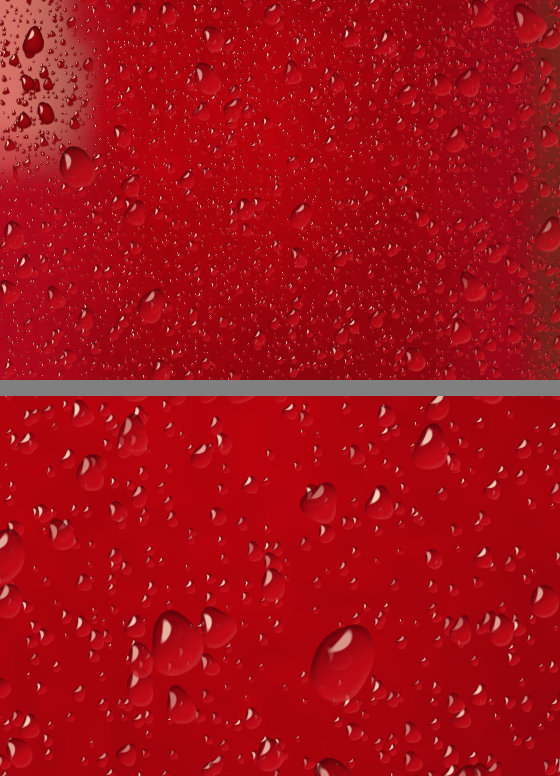
Top: the whole. Bottom: its middle third, enlarged.
A WebGL 2 fragment shader for this texture:

```glsl
#version 300 es
precision highp float;

uniform vec2 u_resolution;
out vec4 fragColor;

const vec3 DEEP_RED = vec3(0.53, 0.015, 0.05);
const vec3 WARM_RED = vec3(0.69, 0.01, 0.05);
const vec3 CRIMSON = vec3(0.64, 0.03, 0.12);
const vec3 BROWN = vec3(0.45, 0.15, 0.11);
const vec3 PALE_SKIN = vec3(0.80, 0.45, 0.40);
const vec3 DROP_SHADE = vec3(0.47, 0.01, 0.05);
const vec3 DROP_LIT = vec3(0.77, 0.05, 0.10);
const vec3 DROP_ON_GLARE = vec3(0.60, 0.02, 0.05);
const vec3 RIM_LIGHT = vec3(0.80, 0.30, 0.28);
const vec3 GLINT = vec3(0.97, 0.83, 0.75);

const int LAYERS = 5;
const float FINEST_CELL = 0.017;
const float CELL_GROWTH = 1.77;
const float DENSITY = 0.52;
const float JITTER = 0.7;
const vec2 RADIUS_RANGE = vec2(0.13, 0.33);
const vec2 LIGHT_DIR = vec2(-0.55, 0.83);

// Integer hash: three values in 0..1 per cell and salt
vec3 hash3(ivec2 cell, int salt) {
    uvec3 v = uvec3(cell.x + 64, cell.y + 64, salt);
    v = v * 1664525u + 1013904223u;
    v.x += v.y * v.z; v.y += v.z * v.x; v.z += v.x * v.y;
    v ^= v >> 16u;
    v.x += v.y * v.z; v.y += v.z * v.x; v.z += v.x * v.y;
    return vec3(v >> 8u) / 16777216.0;
}

float valueNoise(vec2 p) {
    ivec2 i = ivec2(floor(p));
    vec2 f = fract(p);
    f = f * f * (3.0 - 2.0 * f);
    float low = mix(hash3(i, 90).x, hash3(i + ivec2(1, 0), 90).x, f.x);
    float high = mix(hash3(i + ivec2(0, 1), 90).x, hash3(i + ivec2(1, 1), 90).x, f.x);
    return mix(low, high, f.y);
}

float glareMask(vec2 uv) {
    float ragged = 0.05 * (valueNoise(uv * 14.0) - 0.5);
    return smoothstep(0.20, 0.09, uv.x + ragged) * smoothstep(0.46, 0.70, uv.y + ragged);
}

// Curved skin: warm centre, crimson flanks, brown right edge, pale glare
vec3 skinColor(vec2 uv, vec2 p, float glare) {
    float centre = smoothstep(0.85, 0.05, length((uv - vec2(0.38, 0.66)) * vec2(1.25, 0.9)));
    vec3 color = mix(DEEP_RED, WARM_RED, centre);
    color = mix(color, CRIMSON, 0.6 * smoothstep(0.72, 0.9, uv.x));
    color = mix(color, CRIMSON * 1.1, 0.75 * smoothstep(0.3, 0.0, uv.x));
    color = mix(color, BROWN, 0.85 * smoothstep(0.91, 0.99, uv.x));
    float mottle = 0.6 * valueNoise(p * 7.0) + 0.4 * valueNoise(p * 45.0);
    color *= 0.92 + 0.16 * mottle;
    vec3 pale = PALE_SKIN * mix(0.86, 1.08, smoothstep(0.16, 0.0, uv.x));
    return mix(color, pale, glare * 0.92);
}

// One drop; q is the offset from its centre in radii
vec3 addDrop(vec3 under, vec2 q, float radius, vec3 look, float glare, float across) {
    float soft = 1.0 / (u_resolution.y * radius);
    float tilt = (look.x - 0.5) * 1.1;
    float c = cos(tilt), s = sin(tilt);
    vec2 t = mat2(c, -s, s, c) * q;
    float slim = mix(1.05, 1.5, look.y);
    float shape = length(vec2(t.x * slim * (1.0 + 0.28 * t.y), t.y * 0.92));
    shape += 0.06 * sin(3.0 * atan(t.y, t.x) + 6.28 * look.z);
    float cover = smoothstep(1.0 + soft, 1.0 - soft, shape);

    // Light passes through and gathers on the far side
    float facing = dot(q, LIGHT_DIR);
    vec3 body = mix(DROP_SHADE, DROP_LIT, smoothstep(0.85, -0.6, facing));
    body = mix(body, under, 0.3 * (1.0 - glare));
    body = mix(body, DROP_ON_GLARE * (1.0 - 0.35 * shape * shape), glare);

    // Dark contour towards the light, pale crescent away from it
    float edge = smoothstep(0.72, 0.98, shape);
    body *= 1.0 - 0.25 * edge * smoothstep(-0.4, 0.6, facing);
    float crescent = edge * smoothstep(0.35, 0.9, -facing);
    body = mix(body, RIM_LIGHT, crescent * mix(0.2, 0.5, across) * (1.0 - glare));

    // Bent window reflection
    float grow = mix(1.55, 1.0, smoothstep(0.004, 0.025, radius));
    vec2 g = t - vec2(-0.30 / slim, 0.40);
    g.x += 0.7 * g.y * g.y - 0.25 * g.y;
    float streak = length(g / (vec2(0.14, 0.36) * grow));
    float blur = 0.2 + min(0.8, 2.5 * soft);
    float shine = smoothstep(1.0 + blur, 1.0 - blur, streak);
    shine *= mix(1.0, 0.5, smoothstep(0.6, 0.95, across)) * mix(0.45, 1.0, look.z);
    body = mix(body, GLINT, shine);
    return mix(under, body, cover);
}

void main() {
    vec2 uv = gl_FragCoord.xy / u_resolution;
    vec2 p = gl_FragCoord.xy / u_resolution.y;
    float glare = glareMask(uv);
    vec3 color = skinColor(uv, p, glare);

    // Jittered grids of drops, finest first
    float cellSize = FINEST_CELL;
    for (int layer = 0; layer < LAYERS; layer++) {
        float coarse = float(layer) / float(LAYERS - 1);
        ivec2 home = ivec2(floor(p / cellSize));
        float chance = DENSITY * mix(1.0, mix(0.55, 1.15, uv.x), coarse);
        for (int k = 0; k < 9; k++) {
            ivec2 cell = home + ivec2(k % 3 - 1, k / 3 - 1);
            vec3 place = hash3(cell, layer * 2);
            vec3 look = hash3(cell, layer * 2 + 1);
            if (place.z > chance) continue;
            vec2 centre = (vec2(cell) + 0.5 + JITTER * (place.xy - 0.5)) * cellSize;
            float radius = cellSize * mix(RADIUS_RANGE.x, RADIUS_RANGE.y, fract(look.z * 7.3 + look.x));
            vec2 q = (p - centre) / radius;
            if (dot(q, q) < 4.0) color = addDrop(color, q, radius, look, glare, uv.x);
        }
        cellSize *= CELL_GROWTH;
    }
    fragColor = vec4(color, 1.0);
}
```
